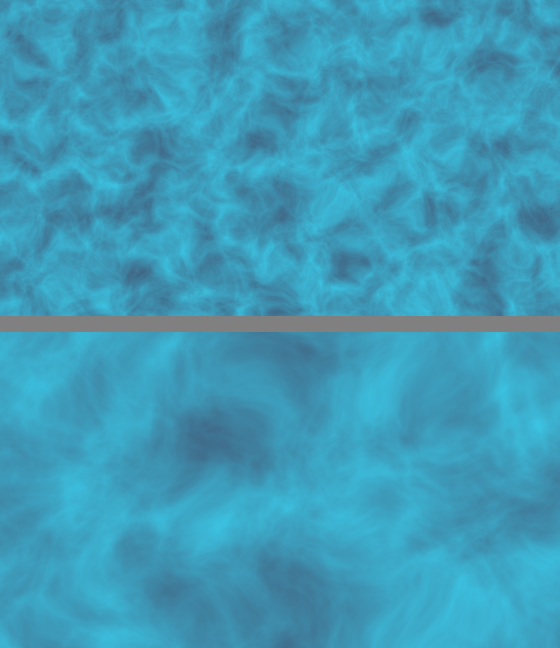
Top, the full canvas; bottom, a detail of the centre.
This texture is drawn by a Shadertoy shader. Its source:

```glsl
// Wispy turquoise clouds: soft dark hollows veined with thin pale filaments.
// Two sheets of folded gradient noise, broad hollows and finer veils, are
// bent by separate smooth noises and added so that their creases cross.

const float TAU = 6.28319;
const vec3 BRIGHT_CYAN = vec3(0.228, 0.805, 0.925);
const vec3 DEEP_TEAL = vec3(0.250, 0.420, 0.540);

// Sine hash, 0 to 1
float hash(vec2 p) {
    return fract(sin(dot(p, vec2(127.1, 311.7))) * 43758.5453);
}

// Slope of a random unit gradient at one lattice corner
float cornerSlope(vec2 cell, vec2 offset, vec2 corner) {
    float angle = TAU * hash(cell + corner);
    return dot(vec2(cos(angle), sin(angle)), offset - corner);
}

// Gradient noise, centred on zero
float gradientNoise(vec2 p) {
    vec2 cell = floor(p);
    vec2 f = fract(p);
    vec2 w = f * f * f * (f * (f * 6.0 - 15.0) + 10.0);
    float low = mix(cornerSlope(cell, f, vec2(0.0, 0.0)),
                    cornerSlope(cell, f, vec2(1.0, 0.0)), w.x);
    float high = mix(cornerSlope(cell, f, vec2(0.0, 1.0)),
                     cornerSlope(cell, f, vec2(1.0, 1.0)), w.x);
    return mix(low, high, w.y);
}

// Turn and shift between octaves, hiding the lattice
vec2 nextOctave(vec2 p) {
    return 2.0 * mat2(0.8, 0.6, -0.6, 0.8) * p + vec2(17.3, 9.1);
}

// Smooth layered noise
float softNoise(vec2 p, int octaves) {
    float sum = 0.0;
    float amplitude = 1.0;
    for (int i = 0; i < octaves; i++) {
        sum += amplitude * gradientNoise(p);
        p = nextOctave(p);
        amplitude *= 0.5;
    }
    return sum;
}

// Layered noise folded at zero, with slightly rounded creases
float turbulence(vec2 p, int octaves, float gain, float rounding) {
    float sum = 0.0;
    float amplitude = 1.0;
    for (int i = 0; i < octaves; i++) {
        float n = gradientNoise(p);
        sum += amplitude * sqrt(n * n + rounding * rounding);
        p = nextOctave(p);
        amplitude *= gain;
    }
    return sum;
}

// Bend coordinates along two independent noise fields
vec2 warp(vec2 p, float scale, float strength) {
    vec2 q = p * scale;
    return p + strength * vec2(softNoise(q + 31.7, 2), softNoise(q - 52.4, 2));
}

void mainImage(out vec4 fragColor, in vec2 fragCoord) {
    vec2 uv = fragCoord / iResolution.y;

    // Broad hollows and finer crossing veils
    vec2 hollowPoint = warp(uv * 4.8 + vec2(3.2, 7.9), 1.1, 0.35);
    vec2 veilPoint = warp(uv * 7.6 + vec2(41.6, 23.4), 0.9, 0.5);
    float hollows = turbulence(hollowPoint, 5, 0.52, 0.01);
    float veils = turbulence(veilPoint, 5, 0.56, 0.012);

    // Tint from pale filament to dark hollow
    float depth = 0.9 * hollows + 0.6 * veils;
    vec3 color = mix(BRIGHT_CYAN, DEEP_TEAL, clamp(depth * 0.92, 0.0, 1.1));
    fragColor = vec4(color, 1.0);
}
```
